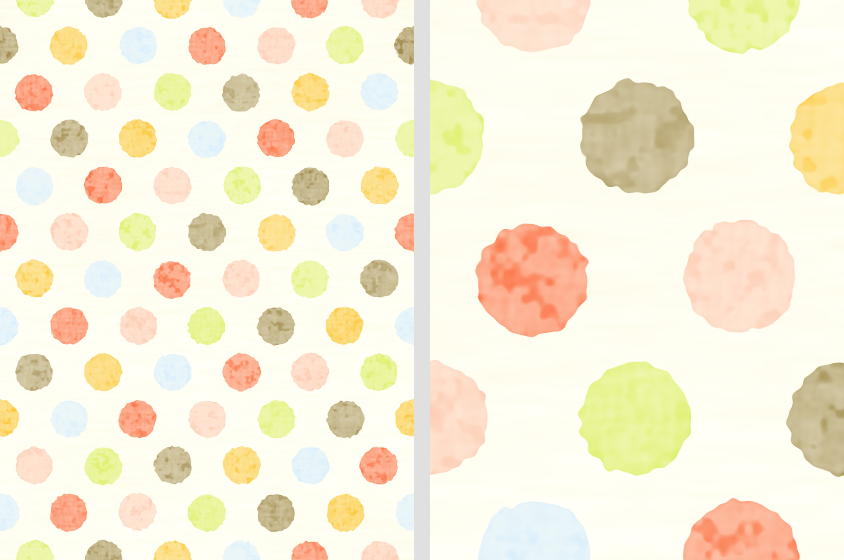
Left, the full canvas; right, a detail of the centre.
Write a Shadertoy shader that draws this pattern.

```glsl
// Worn pastel polka dots on cream cloth: 6 columns by 12 staggered rows.
// Each row cycles through six inks from its own starting ink; wrapped value
// noise gives the weave, mottling and ragged rims, so the sheet tiles.
#define COLS 6.0
#define ROWS 12.0
#define ROW_SHIFT 0.02   // lift of all rows, in row heights
#define RADIUS 0.270     // in column widths
#define JITTER 0.022     // wander of dot centres
#define RAGGED 0.030     // roughness of the rim
#define WEAVE 0.34       // thread contrast inside dots
#define MOTTLE 0.60      // strength of darker ink blotches
#define FADE 0.26        // variation of ink between dots
#define PAPER vec3(0.998, 0.996, 0.948)

const int firstInk[12] = int[12](0, 1, 4, 0, 3, 4, 2, 3, 1, 2, 5, 3);

const vec3 inks[6] = vec3[6](
    vec3(0.92, 0.96, 0.62),   // lime
    vec3(0.79, 0.74, 0.58),   // taupe
    vec3(0.99, 0.87, 0.52),   // yellow
    vec3(0.91, 0.96, 0.975),  // pale blue
    vec3(0.99, 0.67, 0.545),  // coral
    vec3(0.995, 0.878, 0.80)  // blush
);

float hash(vec2 p) {
    vec3 q = fract(vec3(p.xyx) * 0.1031);
    q += dot(q, q.yzx + 33.33);
    return fract((q.x + q.y) * q.z);
}

// Value noise with n whole cells over the canvas, wrapping at its edges
float noise(vec2 uv, vec2 n) {
    vec2 p = uv * n;
    vec2 i = floor(p), f = fract(p);
    f = f * f * (3.0 - 2.0 * f);
    vec2 a = mod(i, n), b = mod(i + 1.0, n);
    return mix(mix(hash(a), hash(vec2(b.x, a.y)), f.x),
               mix(hash(vec2(a.x, b.y)), hash(b), f.x), f.y);
}

void mainImage(out vec4 fragColor, in vec2 fragCoord) {
    vec2 uv = fragCoord / iResolution.xy;

    // Staggered lattice, rows counted from the top
    float v = (1.0 - uv.y) * ROWS + ROW_SHIFT;
    float row = floor(v + 0.5);
    float shift = mod(row, 2.0) < 0.5 ? 0.5 : 0.0;
    float u = uv.x * COLS - shift;
    float col = floor(u + 0.5);
    vec2 id = vec2(mod(col, COLS), mod(row, ROWS));

    // Distance to the dot centre, in column widths
    float rowHeight = iResolution.y * COLS / (iResolution.x * ROWS);
    vec2 d = vec2(u - col, (v - row) * rowHeight);
    d += JITTER * (vec2(hash(id + 17.0), hash(id + 43.0)) - 0.5);
    float rough = noise(uv, vec2(130.0, 176.0)) - 0.5;
    float dist = length(d) - RADIUS + RAGGED * rough;
    float pixel = COLS / iResolution.x;
    float cover = 1.0 - smoothstep(-0.7 * pixel, 0.7 * pixel, dist);

    // Cloth: long cross threads, upright threads and fine grain
    float across = noise(uv, vec2(36.0, 250.0)) - 0.5;
    float upright = noise(uv + 0.37, vec2(186.0, 48.0)) - 0.5;
    float grain = noise(uv + 0.61, vec2(186.0, 252.0)) - 0.5;
    float streak = noise(uv, vec2(9.0, 150.0)) - 0.5;
    float stain = noise(uv, vec2(4.0, 6.0)) - 0.5;

    // Ink load: per-dot fade, weave, blotches and a slightly heavier rim
    float blotch = 0.6 * noise(uv + 0.19, vec2(76.0, 103.0))
                 + 0.4 * noise(uv + 0.83, vec2(150.0, 204.0));
    float wear = hash(id + 91.0);
    float load = 0.96 + FADE * (wear - 0.5);
    load += WEAVE * (0.5 + 0.6 * wear) * (0.6 * across + 0.6 * upright + 0.5 * grain);
    load += MOTTLE * (0.4 + 0.6 * hash(id + 67.0)) * smoothstep(0.53, 0.80, blotch);
    load += 0.10 * smoothstep(-0.025, 0.0, dist);

    vec3 paper = PAPER + vec3(0.004, 0.007, 0.022) * (across + streak + stain);
    int ink = (firstInk[int(id.y)] + int(id.x)) % 6;
    vec3 dye = mix(paper, inks[ink], load);
    fragColor = vec4(clamp(mix(paper, dye, cover), 0.0, 1.0), 1.0);
}
```
